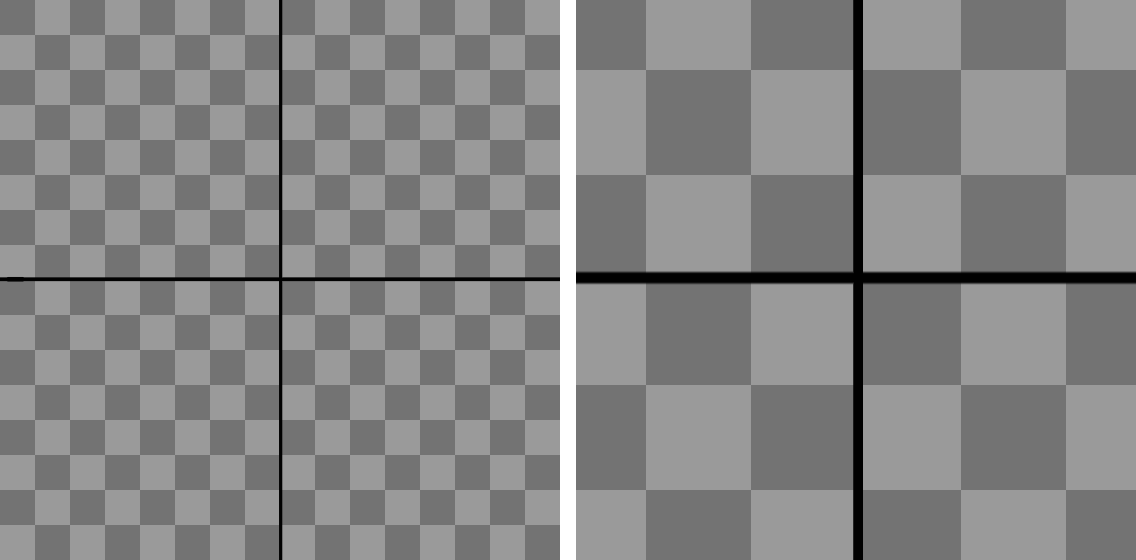
Left, the full canvas; right, a detail of the centre.
Give the GLSL for this pattern, as a Shadertoy shader.

```glsl
// Two-tone grey checkerboard, divided into quadrants by a thin black cross.
// Squares come from the product of two smoothed square waves; the bars are
// distance bands, the level one softer and slightly swollen near its left end.

const float CELLS = 16.0;                    // squares per side, must be even
const vec3 DARK_GREY = vec3(0.45);
const vec3 LIGHT_GREY = vec3(0.605);
const vec3 BAR_BLACK = vec3(0.005);
const vec2 CROSS_CENTER = vec2(0.5013, 0.5013);
const float UPRIGHT_HALF_WIDTH = 0.0029;
const float LEVEL_HALF_WIDTH = 0.0034;
const float LEVEL_SOFTNESS = 0.0022;         // width of the level bar's soft edge
const vec2 SWELL_SPAN = vec2(0.013, 0.042);  // start and end along the level bar
const float SWELL_SIZE = 0.0007;

// Square wave per axis: +1 on even cells, -1 on odd ones, smoothed over a pixel.
vec2 cellSign(vec2 uv, vec2 pixel) {
    vec2 phase = fract(uv * CELLS * 0.5 + 0.25);
    vec2 edgeDistance = (0.25 - abs(phase - 0.5)) * 2.0 / CELLS;
    return clamp(edgeDistance / (0.5 * pixel), -1.0, 1.0);
}

// Coverage of a bar, given the distance from its axis.
float barMask(float distanceToAxis, float halfWidth, float softness) {
    return 1.0 - smoothstep(-0.5, 0.5, (distanceToAxis - halfWidth) / softness);
}

void mainImage(out vec4 fragColor, in vec2 fragCoord) {
    vec2 uv = fragCoord / iResolution.xy;
    vec2 pixel = 1.0 / iResolution.xy;

    // Checkerboard, light in the lower left corner
    vec2 signs = cellSign(uv, pixel);
    vec3 color = mix(DARK_GREY, LIGHT_GREY, 0.5 + 0.5 * signs.x * signs.y);

    // Dividing cross
    vec2 axisDistance = abs(uv - CROSS_CENTER);
    float swell = smoothstep(SWELL_SPAN.x - pixel.x, SWELL_SPAN.x + pixel.x, uv.x)
                - smoothstep(SWELL_SPAN.y - pixel.x, SWELL_SPAN.y + pixel.x, uv.x);
    float upright = barMask(axisDistance.x, UPRIGHT_HALF_WIDTH, pixel.x);
    float level = barMask(axisDistance.y, LEVEL_HALF_WIDTH + SWELL_SIZE * swell,
                          max(LEVEL_SOFTNESS, pixel.y));
    color = mix(color, BAR_BLACK, max(upright, level));

    fragColor = vec4(color, 1.0);
}
```
